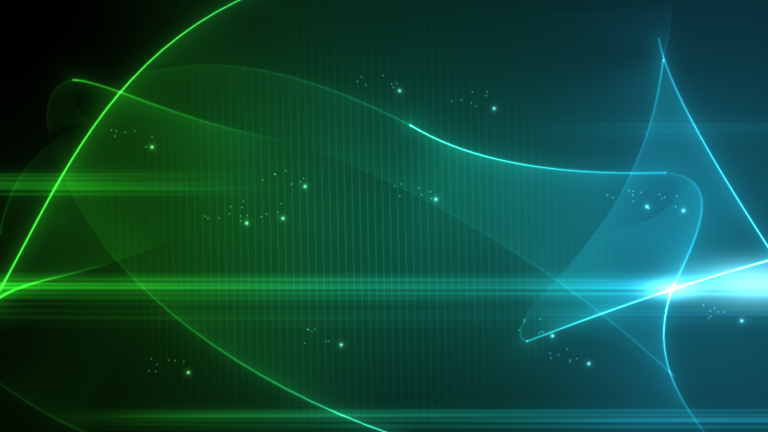
Write a WebGL 2 fragment shader that draws this background.

```glsl
#version 300 es
precision highp float;

#define GREEN vec3(0.15, 0.78, 0.14)
#define TEAL vec3(0.09, 0.66, 0.53)
#define BLUE vec3(0.12, 0.62, 0.74)
#define LINE_WIDTH 0.0028
#define HALO_WIDTH 0.020
#define VEIL_WIDTH 0.17
#define STRIPE_GAP 0.0174
#define STRIPE_GAIN 0.11
#define CURVE_STEPS 20
#define CLUSTERS 14

uniform vec2 u_resolution;
out vec4 fragColor;

vec2 hash2(vec2 p) {
  p = vec2(dot(p, vec2(127.1, 311.7)), dot(p, vec2(269.5, 183.3)));
  return fract(sin(p) * 43758.5);
}

float gradientNoise(vec2 p) {
  vec2 i = floor(p), f = fract(p), u = f * f * (3.0 - 2.0 * f);
  vec2 e = vec2(0.0, 1.0);
  float a = dot(hash2(i) * 2.0 - 1.0, f);
  float b = dot(hash2(i + e.yx) * 2.0 - 1.0, f - e.yx);
  float c = dot(hash2(i + e.xy) * 2.0 - 1.0, f - e.xy);
  float d = dot(hash2(i + e.yy) * 2.0 - 1.0, f - e.yy);
  return mix(mix(a, b, u.x), mix(c, d, u.x), u.y);
}

vec2 bezier(vec2 a, vec2 b, vec2 c, vec2 d, float t) {
  float s = 1.0 - t;
  return s * s * s * a + 3.0 * s * t * (s * b + t * c) + t * t * t * d;
}

// Returns line light and veil light; the sign of veil picks the lit side.
vec2 ribbon(vec2 p, vec2 a, vec2 b, vec2 c, vec2 d, float glowA, float glowB, float veil) {
  float best = 1e3, side = 1.0, along = 0.0;
  vec2 start = a;
  for (int i = 1; i <= CURVE_STEPS; i++) {
    vec2 end = bezier(a, b, c, d, float(i) / float(CURVE_STEPS));
    vec2 dir = end - start, rel = p - start;
    float h = clamp(dot(rel, dir) / dot(dir, dir), 0.0, 1.0);
    float dist = length(rel - dir * h);
    if (dist < best) {
      best = dist;
      side = sign(dir.x * rel.y - dir.y * rel.x);
      along = (float(i) - 1.0 + h) / float(CURVE_STEPS);
    }
    start = end;
  }
  float core = best / LINE_WIDTH;
  float light = exp(-core * core) + 0.30 * exp(-best / HALO_WIDTH);
  float s = best * side * sign(veil);
  float fill = smoothstep(-0.002, 0.002, s) * exp(-max(s, 0.0) / VEIL_WIDTH);
  fill *= smoothstep(0.0, 0.25, along) * smoothstep(1.0, 0.75, along);
  return vec2(light * max(mix(glowA, glowB, along), 0.0), fill * abs(veil));
}

float beam(vec2 p, float y, float halfHeight) {
  float d = (p.y - y) / halfHeight;
  float grain = gradientNoise(vec2(p.x * 0.7, p.y * 130.0));
  return exp(-d * d) * clamp(0.65 + 1.2 * grain, 0.0, 1.5);
}

float spot(vec2 p, vec2 center, vec2 radius) {
  vec2 q = (p - center) / radius;
  return exp(-dot(q, q));
}

// Each cluster is one bright mote with a trail of small ones.
float sparkles(vec2 p) {
  float light = 0.0;
  for (int i = 0; i < CLUSTERS; i++) {
    float n = float(i);
    vec2 center = vec2(0.25 + 1.5 * fract(n * 0.618 + 0.27), 0.12 + 0.70 * hash2(vec2(n, 4.0)).y);
    light += 0.8 * spot(p, center, vec2(0.004)) + 0.15 * spot(p, center, vec2(0.010));
    for (int j = 0; j < 7; j++) {
      vec2 offset = hash2(vec2(n, float(j) + 9.0)) * vec2(-0.10, 0.04);
      light += 0.35 * spot(p, center + offset, vec2(0.0022));
    }
  }
  return light;
}

void main() {
  vec2 p = gl_FragCoord.xy / u_resolution.y;
  p.x *= 1.7778 * u_resolution.y / u_resolution.x;
  vec3 tint = mix(mix(GREEN, TEAL, smoothstep(0.22, 1.02, p.x)), BLUE, smoothstep(0.92, 1.55, p.x));

  // Backdrop with dark corners
  float shade = 0.20 + 0.24 * spot(p, vec2(0.88, 0.50), vec2(0.55, 0.36));
  shade += 0.30 * spot(p, vec2(1.70, 0.36), vec2(0.45, 0.60));
  shade *= smoothstep(0.08, 0.72, length((p - vec2(0.0, 1.0)) * vec2(1.0, 0.9)));
  shade *= 0.35 + 0.65 * smoothstep(0.0, 0.8, p.x + 0.3 * p.y);

  // Flowing ribbons, left to right
  vec2 r = ribbon(p, vec2(0.0, 0.329), vec2(0.13, 0.56), vec2(0.25, 0.88), vec2(0.60, 1.02), 1.1, 0.7, -0.16);
  r += ribbon(p, vec2(0.17, 0.815), vec2(0.26, 0.81), vec2(0.40, 0.72), vec2(0.68, 0.67), 0.7, 0.0, -0.12);
  r += ribbon(p, vec2(0.20, 0.815), vec2(0.10, 0.83), vec2(0.10, 0.72), vec2(0.118, 0.68), 0.12, 0.04, 0.08);
  r += ribbon(p, vec2(0.115, 0.70), vec2(0.15, 0.45), vec2(0.45, 0.15), vec2(0.92, -0.01), -0.35, 0.75, 0.09);
  r += ribbon(p, vec2(-0.01, 0.305), vec2(0.08, 0.37), vec2(0.22, 0.35), vec2(0.45, 0.47), 1.1, -0.5, 0.08);
  r += ribbon(p, vec2(0.0, 0.46), vec2(0.02, 0.58), vec2(0.08, 0.66), vec2(0.20, 0.72), 0.2, -0.05, -0.06);
  r += ribbon(p, vec2(-0.01, 0.12), vec2(0.07, 0.06), vec2(0.14, 0.02), vec2(0.22, -0.01), 0.12, 0.15, 0.05);
  r += ribbon(p, vec2(0.20, 0.78), vec2(0.42, 0.90), vec2(0.66, 0.86), vec2(0.95, 0.71), -0.1, 0.25, -0.07);
  r += ribbon(p, vec2(0.95, 0.71), vec2(1.10, 0.62), vec2(1.30, 0.595), vec2(1.54, 0.60), 0.9, 0.45, -0.20);
  r += ribbon(p, vec2(1.54, 0.60), vec2(1.68, 0.59), vec2(1.62, 0.46), vec2(1.555, 0.33), 0.1, 0.6, -0.14);
  r += ribbon(p, vec2(1.555, 0.33), vec2(1.52, 0.22), vec2(1.53, 0.13), vec2(1.63, 0.0), 1.0, 0.2, -0.13);
  r += ribbon(p, vec2(0.62, 0.69), vec2(1.0, 0.56), vec2(1.30, 0.37), vec2(1.56, 0.13), -0.08, 0.2, 0.07);
  r += ribbon(p, vec2(1.22, 0.21), vec2(1.33, 0.25), vec2(1.53, 0.33), vec2(1.79, 0.40), 0.5, 1.1, 0.15);
  r += ribbon(p, vec2(1.22, 0.21), vec2(1.17, 0.22), vec2(1.24, 0.33), vec2(1.42, 0.47), 0.25, -0.15, -0.06);
  r += ribbon(p, vec2(1.525, 0.91), vec2(1.545, 0.80), vec2(1.66, 0.61), vec2(1.79, 0.41), 0.4, 0.85, -0.15);
  r += ribbon(p, vec2(1.535, 0.86), vec2(1.51, 0.65), vec2(1.42, 0.48), vec2(1.25, 0.32), 0.45, -0.3, 0.14);
  r += ribbon(p, vec2(1.55, 1.01), vec2(1.56, 0.94), vec2(1.54, 0.90), vec2(1.535, 0.86), 0.0, 0.15, -0.05);

  // Fine leaning stripes
  float phase = fract((p.x + 0.02 * p.y) / STRIPE_GAP) - 0.5;
  float stripes = exp(-phase * phase * 60.0) * spot(p, vec2(0.82, 0.46), vec2(0.42, 0.34));

  // Horizontal light beams
  float ends = 0.42 + 0.5 * exp(-p.x * 3.5) + 0.4 * smoothstep(1.1, 1.75, p.x);
  float beams = beam(p, 0.335, 0.024) * ends + 0.20 * beam(p, 0.275, 0.025) * ends;
  beams += 0.65 * beam(p, 0.575, 0.024) * smoothstep(0.7, 0.0, p.x);
  beams += 0.42 * beam(p, 0.03, 0.022) * smoothstep(0.05, 0.5, p.x);
  beams += 0.12 * beam(p, 0.70, 0.022) * smoothstep(1.15, 1.6, p.x);
  float flare = 0.75 * spot(p, vec2(1.76, 0.345), vec2(0.16, 0.050)) + 0.65 * spot(p, vec2(1.555, 0.33), vec2(0.06, 0.022));

  vec3 color = tint * (shade + r.y + stripes * STRIPE_GAIN + beams + r.x * 0.85);
  color += vec3(0.45) * smoothstep(0.5, 1.5, r.x + 0.4 * beams) * smoothstep(0.0, 1.2, p.x + 0.3);
  color += flare * vec3(0.75, 0.9, 0.95) + sparkles(p) * mix(tint, vec3(1.0), 0.4);
  fragColor = vec4(clamp(color, 0.0, 1.0), 1.0);
}
```
